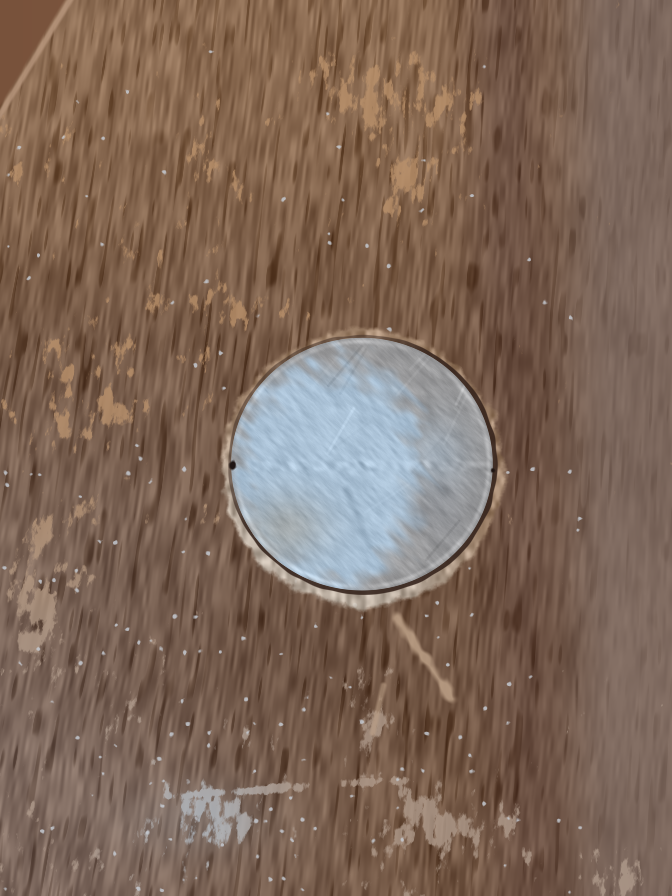
Give the GLSL for this texture, as a Shadertoy shader.

```glsl
// A brushed metal disc set into worn, grainy brown wood.
// The wood is stretched noise with chipped patches and specks; the disc is
// an ellipse with a dark gap, a pale worn rim, streaks and an etched seam.

float hash(vec2 p) {
    vec3 v = fract(vec3(p.xyx) * 0.1031);
    v += dot(v, v.yzx + 33.33);
    return fract((v.x + v.y) * v.z);
}

float noise(vec2 p) {
    vec2 i = floor(p), f = fract(p);
    f = f * f * (3.0 - 2.0 * f);
    return mix(mix(hash(i), hash(i + vec2(1, 0)), f.x),
               mix(hash(i + vec2(0, 1)), hash(i + vec2(1, 1)), f.x), f.y);
}

float fbm(vec2 p) {
    float sum = 0.0, amp = 0.53;
    for (int i = 0; i < 4; i++) {
        sum += amp * noise(p);
        p = p * 2.1 + 17.3;
        amp *= 0.5;
    }
    return sum;
}

float segment(vec2 p, vec2 a, vec2 b) {
    vec2 d = b - a;
    return length(p - a - d * clamp(dot(p - a, d) / dot(d, d), 0.0, 1.0));
}

float blob(vec2 p, vec2 centre, vec2 size) {
    vec2 d = (p - centre) / size;
    return exp(-dot(d, d));
}

// Centre and size of each area where the varnish is chipped.
const vec4 chips[11] = vec4[](
    vec4(.445, .88, .10, .08), vec4(.24, .80, .035, .05), vec4(.023, .808, .04, .018),
    vec4(.11, .575, .07, .08), vec4(.23, .655, .13, .03), vec4(.045, .34, .06, .12),
    vec4(.42, .19, .04, .09), vec4(.49, .07, .10, .08), vec4(.235, .085, .07, .05),
    vec4(.69, .03, .05, .04), vec4(.455, .78, .045, .06));

vec3 wood(vec2 p, float px) {
    // Broad lighting: warm top, grey haze at the sides, dark red band
    vec3 col = mix(vec3(.455, .345, .27), vec3(.545, .42, .32), smoothstep(.5, .95, p.y));
    float haze = smoothstep(.57, .69, p.x) + smoothstep(.75, .15, p.y) * smoothstep(.5, .05, p.x);
    col = mix(col, vec3(.495, .415, .375), min(haze, 1.0) * .95);
    float band = exp(-pow((p.x - .565 - .03 * (1.0 - p.y)) / .05, 2.0));
    col = mix(col, vec3(.41, .305, .255), band * .8);
    col = mix(col, vec3(.40, .30, .24), .6 * blob(p, vec2(.3, .26), vec2(.2, .09)));

    // Fine grain fanning slightly to the left
    vec2 g = vec2(p.x - .16 * (p.y - .5) * (1.0 - p.x), p.y);
    g.x += .005 * noise(p * 11.0);
    float sharp = 1.0 - .65 * smoothstep(.5, .72, p.x);
    float grain = noise(g * vec2(290, 42)) + .55 * noise(g * vec2(150, 16)) - .775;
    col += grain * sharp * vec3(.15, .145, .135);
    col -= .11 * sharp * smoothstep(.68, .9, noise(g * vec2(210, 26) + 40.0));
    col += (fbm(p * vec2(22, 14)) - .5) * .06;

    // Chipped varnish, broken into small flakes
    float wear = .3 * smoothstep(.5, .1, p.x);
    for (int i = 0; i < 11; i++) wear = max(wear, blob(p, chips[i].xy, chips[i].zw));
    float line = smoothstep(.012, .0, segment(p, vec2(.19, .112), vec2(.46, .13)));
    wear = max(wear, 1.1 * line);
    float flake = .55 * fbm(g * vec2(130, 60)) + .45 * fbm(g * vec2(45, 28));
    flake = smoothstep(.74, .85, flake + .29 * wear);
    vec3 bare = mix(vec3(.73, .57, .42), vec3(.69, .61, .55), smoothstep(.6, .2, p.y));
    bare = mix(bare, vec3(.74, .78, .82), blob(p, vec2(.22, .08), vec2(.08)));
    col = mix(col, bare, flake * .8);
    col = mix(col, vec3(.62, .62, .63), .3 * blob(p, vec2(.22, .085), vec2(.08, .04)));

    // Gouges below the disc
    float rough = .006 * noise(p * vec2(150, 90));
    float gouge = smoothstep(.011, .004, segment(p, vec2(.443, .31), vec2(.505, .22)) + rough);
    gouge = max(gouge, .7 * smoothstep(.005, .001, segment(p, vec2(.428, .235), vec2(.416, .182))));
    col = mix(col, vec3(.74, .63, .53), gouge * .85);

    // Irregular dust specks, denser at the lower left
    vec2 cell = floor(p * 75.0);
    vec2 spot = .25 + .5 * vec2(hash(cell + 3.1), hash(cell + 8.7));
    float density = mix(.02, .10, smoothstep(.8, .1, p.y)) * smoothstep(.72, .4, p.x);
    float dust = length(fract(p * 75.0) - spot) / 75.0 + .003 * (noise(p * 330.0) - .4);
    float speck = smoothstep(.0022 + px, .0008, dust);
    col = mix(col, vec3(.77, .79, .82), speck * step(hash(cell), density) * .85);

    // Board edge at the upper left, blurred floor beyond
    float edge = dot(p - vec2(.0, .876), normalize(vec2(-.124, .076)));
    col = mix(col, vec3(.72, .59, .49), .8 * smoothstep(.005, .001, abs(edge + .002)));
    return mix(col, vec3(.47, .32, .23) + .1 * p.x, smoothstep(.0, .005, edge));
}

vec3 metal(vec2 q) {
    float brush = fbm(vec2(q.x + q.y, q.x - q.y) * vec2(26, 6)) - .5;
    float cross = noise(vec2(q.x - 1.7 * q.y, q.x + q.y) * vec2(4, 12)) - .5;
    // Sky reflection with a ragged boundary
    float sky = smoothstep(1.1, .72, length((q + vec2(.26, .08)) / vec2(.8, .97)) + cross * .3);
    sky = max(sky, .5 * blob(q, vec2(.55, .05), vec2(.25, .3)));
    vec3 col = mix(vec3(.59, .59, .595), vec3(.665, .755, .835), sky);
    col = mix(col, vec3(.61, .61, .59), .7 * blob(q, vec2(-.58, -.5), vec2(.3, .25)));
    col = mix(col, vec3(.52, .53, .55), .6 * blob(q, vec2(.6, -.35), vec2(.2, .28)));
    col += brush * .17 + cross * .06 * smoothstep(-.1, .5, q.x);
    col -= .08 * smoothstep(.05, .0, segment(q, vec2(-.12, -.2), vec2(.06, -.65)));
    // Random hairline scratches
    for (float i = 0.0; i < 14.0; i++) {
        vec2 a = 1.6 * vec2(hash(vec2(i, 2.3)), hash(vec2(i, 7.9))) - .8;
        float turn = mix(.5, 1.3, hash(vec2(i, 5.1)));
        float d = segment(q, a, a + .4 * vec2(cos(turn), sin(turn)));
        col += (hash(vec2(i, 9.4)) - .4) * .14 * smoothstep(.017, .003, d);
    }
    // Etched seam
    float seam = smoothstep(.06, .02, abs(q.y + .01));
    return col + seam * (.16 * noise(vec2(q.x * 24.0 + q.y * 14.0, q.y * 18.0)) - .07);
}

void mainImage(out vec4 fragColor, in vec2 fragCoord) {
    vec2 p = fragCoord / iResolution.xy * vec2(.75, 1.0);
    float px = 1.0 / iResolution.y;
    vec3 col = wood(p, px);

    // Worn rim, brightest at the lower left
    vec2 q = (p - vec2(.404, .482)) / vec2(.146, .141);
    float r = length(q), aa = 8.0 * px;
    float low = smoothstep(-.1, .9, dot(q / max(r, .01), normalize(vec2(-.45, -.9))));
    float rimR = length((p - vec2(.405, .477)) / vec2(.155, .152)) + .1 * (fbm(p * 65.0) - .5);
    vec3 rim = mix(vec3(.66, .55, .45), vec3(.78, .74, .69), low);
    rim += .35 * (noise(p * vec2(180, 110)) - .5);
    col = mix(col, rim, smoothstep(1.04, .99, rimR) * .85);

    // Dark gap, thin at the upper left, with a notch on each side
    float gapWidth = .004 + .012 * smoothstep(-.6, .9, q.x - .5 * q.y) + .012 * noise(q * 9.0);
    float gap = smoothstep(gapWidth + aa, gapWidth - .003, abs(r - 1.01));
    col = mix(col, vec3(.21, .14, .11), gap * mix(.9, .5, smoothstep(.3, .9, q.y - q.x)));
    vec3 disc = metal(q) + .14 * smoothstep(.03, .0, abs(r - .97)) * noise(q * 6.0);
    col = mix(col, disc, smoothstep(1.0 + aa * .5, 1.0 - aa * .5, r));
    float notch = min(length((q - vec2(-.99, -.01)) / vec2(.8, 1.3)), length(q - vec2(1.0, -.05)) * 1.5);
    col = mix(col, vec3(.12, .08, .07), smoothstep(.05, .025, notch + .02 * noise(q * 40.0)));

    fragColor = vec4(clamp(col, 0.0, 1.0), 1.0);
}
```
